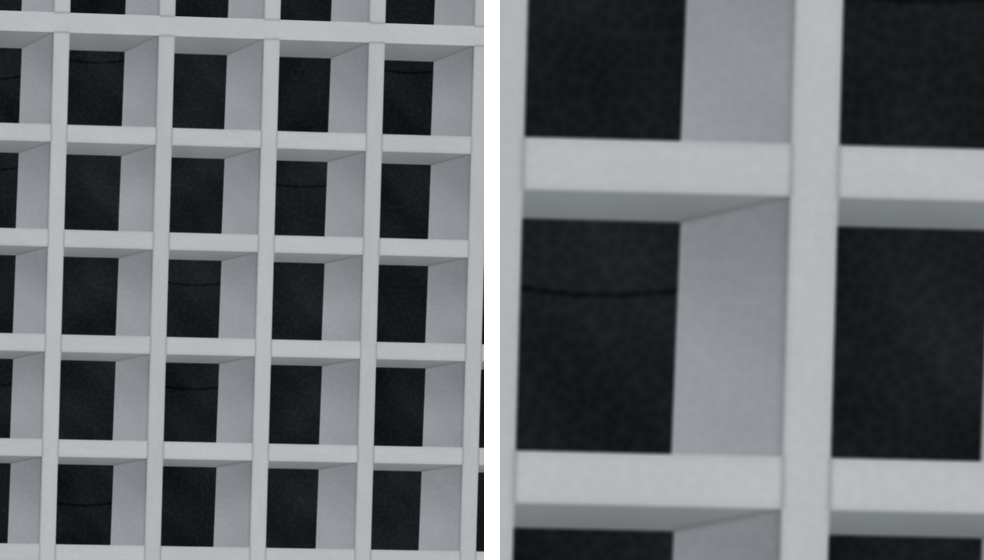
Left: the whole. Right: its middle third, enlarged.
Reproduce this pattern procedurally as a Shadertoy shader.

```glsl
// Pale egg-crate lattice of deep square cells, seen slightly from below and the left, over a dark backing.

float hash(vec2 p) {
    p = fract(p * vec2(0.1031, 0.1137));
    p += dot(p, p.yx + 33.33);
    return fract((p.x + p.y) * p.x * 7.31);
}

// Cellular noise: distance to the nearest jittered point.
float cellular(vec2 p) {
    vec2 base = floor(p);
    float nearest = 1.5;
    for (int j = -1; j <= 1; j++)
        for (int i = -1; i <= 1; i++) {
            vec2 id = base + vec2(i, j);
            vec2 point = id + vec2(hash(id + 71.0), hash(id + 113.0));
            nearest = min(nearest, length(p - point));
        }
    return nearest;
}

// Soft broad mottling in -1..1.
float mottle(vec2 p) {
    float a = sin(p.x * 3.1 + 1.7 * sin(p.y * 2.3));
    float b = sin(p.y * 5.3 + 1.3 * sin(p.x * 4.1 + 2.0));
    float c = sin(dot(p, vec2(9.7, -7.9)) + b);
    return (a + b + 0.6 * c) / 2.6;
}

float cover(float d, float soft) { return smoothstep(-soft, soft, d); }
float line(float d, float width) { return exp(-d * d / (width * width)); }

void mainImage(out vec4 fragColor, in vec2 fragCoord) {
    // One unit is one lattice pitch; y runs downward.
    float scale = 5.326 / iResolution.y;
    vec2 p = vec2(fragCoord.x, iResolution.y - fragCoord.y) * scale;
    float soft = max(1.1 * scale, 0.011);

    // Skewed lattice; the first row is a little taller.
    vec2 q = vec2(p.x + 0.0275 * p.y - 0.52,
                  p.y - 1.165 - (0.034 - 0.0032 * p.y) * p.x);
    q.y = q.y < 0.0 ? q.y * 0.943 : q.y;
    vec2 halfBar = vec2(0.0765, 0.084);
    q += vec2(0.0, 1.0) - halfBar;
    vec2 cell = floor(q);
    vec2 f = q - cell;
    vec2 toBar = 0.5 - abs(f - 0.5);
    vec2 barId = floor(q + 0.5);
    float tone = hash(cell + 19.0) - 0.5;
    float cloud = mottle(q * 1.7 + tone * 3.0);
    float grain = cellular(q * 26.0) - 0.45;

    // Dark backing with faint dust and an occasional horizontal scratch.
    float dusk = 0.088 + 0.022 * cloud + 0.03 * tone + 0.035 * grain;
    dusk += 0.015 * smoothstep(0.1, 0.4, f.x) * smoothstep(0.95, 0.5, f.y);
    float scratchY = 0.24 + 0.3 * hash(cell + 5.0) + 0.03 * sin(f.x * 5.0);
    dusk -= 0.05 * step(0.7, hash(cell + 41.0)) * line(f.y - scratchY, 0.012);
    vec3 col = max(dusk, 0.03) * vec3(0.96, 1.05, 1.14);

    // Right inner wall widens across, upper inner face thins downward.
    float wallWidth = 0.326 + 0.02 * cell.x + 0.012 * tone;
    float lidHeight = 0.063 + 0.1 * exp(-0.6 * cell.y);
    float intoWall = f.x - (1.0 - halfBar.x - wallWidth) + 0.012 * (f.y - 0.5);
    float underBar = f.y - halfBar.y;

    float light = smoothstep(0.1, 0.75, f.y) * 0.7 + 0.3 * smoothstep(0.5, 0.0, intoWall);
    float wall = mix(0.475, 0.58, light) + 0.014 * cloud + 0.025 * tone + 0.02 * grain;
    wall -= 0.05 * line(toBar.x - halfBar.x, 0.02);
    col = mix(col, wall * vec3(1.0, 1.03, 1.065), cover(intoWall, soft));

    // Upper face, mitred against the wall along a diagonal.
    float depth = underBar / lidHeight;
    float mitre = (1.0 - halfBar.x - f.x) / wallWidth - depth;
    float lidEdge = min(lidHeight - underBar, mitre * lidHeight);
    float lid = 0.49 - 0.055 * depth + 0.02 * tone + 0.012 * cloud;
    col = mix(col, lid * vec3(1.0, 1.04, 1.055), cover(lidEdge, soft));
    col *= 1.0 - 0.09 * line(mitre * lidHeight, 0.012) * cover(intoWall, soft);

    // Front edges: short rails butt against uprights, the first rail runs through.
    float paint = 1.0 + 0.012 * cloud + 0.025 * grain;
    vec3 front = vec3(0.71, 0.72, 0.73) * paint;
    float railTone = 0.985 + 0.03 * hash(vec2(cell.x, barId.y) + 7.0);
    float uprightTone = 0.97 + 0.03 * hash(vec2(barId.x, 3.0));
    float through = 1.0 - step(0.5, abs(barId.y));
    float railEdge = halfBar.y + 0.004 * through - toBar.y;
    float uprightEdge = halfBar.x - toBar.x;

    float rail = cover(railEdge, soft);
    float upright = cover(uprightEdge, soft);
    vec3 railCol = front * railTone * (1.0 - 0.04 * line(railEdge, 0.02));
    vec3 uprightCol = front * uprightTone * (1.0 - 0.05 * line(uprightEdge, 0.016));
    col = mix(col, railCol, rail);
    col = mix(col, uprightCol, upright);
    col *= 1.0 - 0.1 * rail * (1.0 - through) * line(uprightEdge, 0.011);
    col = mix(col, front * 1.01, rail * through);
    col *= 1.0 - 0.13 * through * upright * line(railEdge, 0.013);

    fragColor = vec4(col, 1.0);
}
```
